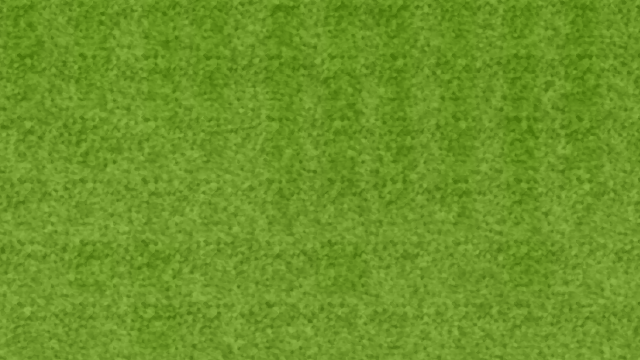
Reproduce this texture procedurally as a WebGL 2 fragment shader.

```glsl
#version 300 es
precision highp float;
// Mown lawn: fine tufted grass laid in square tiles, with faint darker strips.
uniform vec2 u_resolution;
out vec4 fragColor;

const float TILES = 5.8;        // tiles per canvas height
const float TUFTS = 18.0;       // tufts along one tile side
const vec3 SHADE = vec3(0.36, 0.51, 0.11);
const vec3 GRASS = vec3(0.44, 0.59, 0.17);
const vec3 BLADE = vec3(0.52, 0.67, 0.245);
const vec3 LUSH = vec3(-0.025, 0.0, -0.04);

float hash(vec2 p) {
    vec3 h = fract(p.xyx * vec3(0.1031, 0.1030, 0.0973));
    h += dot(h, h.yzx + 33.33);
    return fract((h.x + h.y) * h.z);
}

// Smooth cellular noise: random tones blended around jittered points.
float cellular(vec2 p, float period, float seed) {
    vec2 cell = floor(p);
    float tone = 0.0;
    float total = 0.0;
    for (int y = -1; y <= 1; y++) {
        for (int x = -1; x <= 1; x++) {
            vec2 corner = cell + vec2(x, y);
            vec2 id = mod(corner, period) + seed;
            vec2 point = corner + vec2(hash(id + 3.7), hash(id + 8.3));
            vec2 away = p - point;
            float weight = exp(-6.0 * dot(away, away));
            tone += weight * hash(id);
            total += weight;
        }
    }
    return tone / total - 0.5;
}

// Gentle bend that keeps the tuft rows from looking ruled.
vec2 bend(vec2 p, float amount) {
    return p + amount * vec2(sin(p.y * 6.0 + sin(p.x * 3.0)), sin(p.x * 5.0 + 1.3));
}

// Soft-edged interval centred on zero.
float strip(float x, float halfWidth, float blur) {
    return 1.0 - smoothstep(halfWidth - blur, halfWidth + blur, abs(x));
}

// Darker strip in each tile column, hanging from the top edge.
float columnStrip(vec2 tile, float height, float across) {
    float column = floor(tile.x);
    float shift = 0.3 * (hash(vec2(column, 5.0)) - 0.5);
    float reach = mix(0.68, 0.4, across) + 0.25 * (hash(vec2(column, 9.0)) - 0.5);
    float body = strip(fract(tile.x) - 0.5 - shift, 0.27, 0.08);
    return body * smoothstep(reach - 0.12, reach + 0.12, height);
}

// Scattered tiles that are darker than their neighbours.
float darkTile(vec2 tile, float rarity) {
    vec2 inside = fract(tile) - 0.5;
    float chosen = step(rarity, hash(floor(tile) + 41.0));
    return chosen * strip(inside.x, 0.38, 0.1) * strip(inside.y, 0.38, 0.1);
}

float grain(vec2 tile) {
    vec2 tuft = bend(tile, 0.03) * TUFTS;
    float repeated = cellular(tile * TUFTS, TUFTS, 11.0);
    float loose = cellular(tuft * vec2(0.85, 1.15), 512.0, 60.0);
    float clumps = cellular(tuft * 0.4, 512.0, 130.0);
    float flecks = smoothstep(0.24, 0.4, -repeated);
    return 0.6 * repeated + 0.7 * loose + 0.4 * clumps - 0.2 * flecks;
}

vec3 grassColour(float tone) {
    vec3 low = mix(SHADE, GRASS, tone * 2.0);
    vec3 high = mix(GRASS, BLADE, tone * 2.0 - 1.0);
    return tone < 0.5 ? low : high;
}

void main() {
    vec2 p = gl_FragCoord.xy / u_resolution.y;
    float across = gl_FragCoord.x / u_resolution.x;
    vec2 tile = p * TILES;

    // Broad light and wear
    float upper = smoothstep(0.3, 0.95, p.y);
    float bands = columnStrip(tile, p.y, across);
    float patches = darkTile(tile, 0.86) * (1.0 - upper);
    vec2 worn = (p - vec2(0.31, 0.38)) / vec2(0.15, 0.24);
    float pale = exp(-dot(worn, worn));
    float mottle = cellular(tile * 0.8, 512.0, 210.0);
    float edge = smoothstep(0.984, 0.994, p.y);

    // Grain over broad tone
    float tone = 0.54 + grain(tile) + 0.12 * mottle + 0.12 * pale;
    tone += 0.1 * edge - 0.08 * upper - 0.14 * bands - 0.13 * patches;
    vec3 colour = grassColour(clamp(tone, -0.3, 1.3));
    colour += LUSH * clamp(0.45 * upper + 0.4 * bands + 0.4 * patches, 0.0, 1.0);
    fragColor = vec4(colour, 1.0);
}
```
